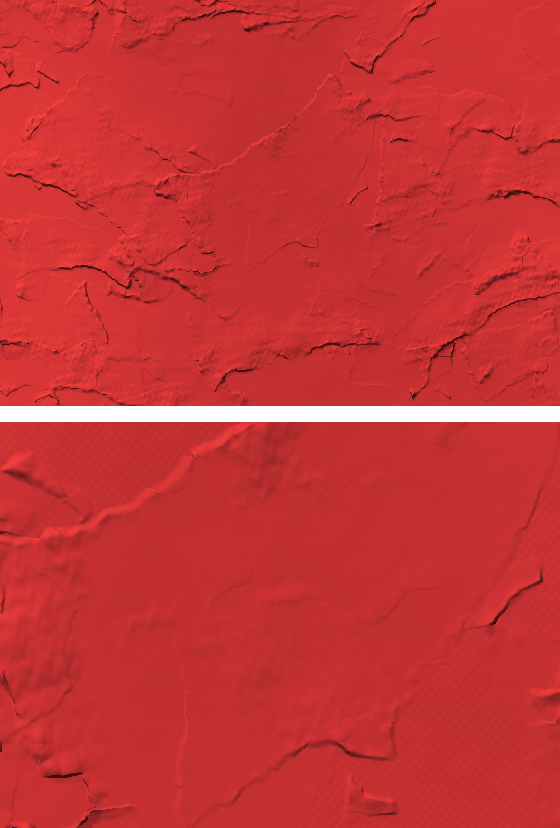
Top, the full canvas; bottom, a detail of the centre.
Write a Shadertoy shader that draws this texture.

```glsl
const vec3 SHADOW = vec3(0.24, 0.06, 0.06);
const vec3 PAINT = vec3(0.81, 0.198, 0.206);
const vec3 GLINT = vec3(0.97, 0.26, 0.23);
const vec2 LIGHT = vec2(-0.45, 0.75);

mat2 turn(float a) {
    float c = cos(a), s = sin(a);
    return mat2(c, -s, s, c);
}

float hash(vec2 p) {
    vec3 q = fract(p.xyx * 0.1031);
    q += dot(q, q.yzx + 33.33);
    return fract((q.x + q.y) * q.z);
}

vec2 hash2(vec2 p) {
    return vec2(hash(p), hash(p + 57.3));
}

// Layered sines, each octave bent by itself
vec2 wobble(vec2 p) {
    vec2 sum = vec2(0.0);
    float amp = 0.5;
    for (int i = 0; i < 6; i++) {
        p = turn(1.1) * p * 1.85 + 1.3;
        sum += amp * sin(p.yx + 1.6 * sin(p));
        amp *= 0.57;
    }
    return sum;
}

// Offset to the nearest scattered point
vec2 cellular(vec2 p) {
    vec2 cell = floor(p), nearest = vec2(2.0);
    for (int y = -1; y <= 1; y++)
    for (int x = -1; x <= 1; x++) {
        vec2 id = cell + vec2(x, y);
        vec2 to = id + hash2(id) - p;
        if (dot(to, to) < dot(nearest, nearest)) nearest = to;
    }
    return nearest;
}

// Knife stroke: x = thickness, y = coverage
vec2 stroke(vec2 p, vec2 size, float angle, float side, float lift, float crumbs, float soft) {
    vec2 q = turn(angle) * p;
    q.y += 0.22 * side * q.x * q.x / size.x;
    q.y *= 1.0 + 0.45 * q.x / size.x;
    vec2 e = abs(q) - size * 0.7;
    float d = length(max(e, 0.0)) + min(max(e.x, e.y), 0.0) - size.y * 0.3;
    float cover = smoothstep(soft, -soft, d);
    float ramp = smoothstep(size.y, -size.y, q.y * side);
    float bead = exp(-d * d / 0.00006) * crumbs * (0.25 + 0.75 * ramp);
    float bristle = 0.05 * sin(q.y * 190.0 + 2.0 * sin(q.x * 11.0));
    return vec2(lift * (ramp + 0.8 * bead + bristle * ramp), cover);
}

// Strokes fan out from the lower middle and lie flat along the bottom
float flow(vec2 c) {
    return mix(-0.75, 0.42, smoothstep(0.4, 0.75, c.x)) * smoothstep(0.08, 0.35, c.y);
}

// One scattered layer painted over the surface (height, coverage)
vec2 paintLayer(vec2 surface, vec2 p, float cellSize, float density, float lift, float crumbs, float seed) {
    vec2 home = floor(p / cellSize);
    for (int y = -1; y <= 1; y++)
    for (int x = -1; x <= 1; x++) {
        vec2 id = home + vec2(x, y);
        vec2 key = id + seed;
        vec2 center = (id + 0.2 + 0.6 * hash2(key)) * cellSize;
        float bare = 0.4 * smoothstep(1.0, 1.3, center.x) * smoothstep(0.2, 0.5, center.y);
        if (hash(key + 11.7) > density - bare) continue;
        vec2 shape = hash2(key + 23.1);
        vec2 size = cellSize * vec2(mix(0.42, 0.82, shape.x), mix(0.12, 0.3, shape.y));
        float angle = flow(center) + 1.5 * (hash(key + 5.9) - 0.5);
        float side = hash(key + 71.3) < 0.75 ? 1.0 : -1.0;
        float soft = mix(0.0025, 0.013, pow(hash(key + 33.9), 2.0));
        vec2 s = stroke(p - center, size, angle, side, lift * (0.5 + shape.x), crumbs, soft);
        surface.x = mix(surface.x, surface.x * 0.55 + s.x, s.y);
        surface.y = max(surface.y, s.y);
    }
    return surface;
}

float relief(vec2 p) {
    vec2 broad = wobble(p * 2.3);
    vec2 rough = wobble(p * 9.0 + 4.0);
    vec2 chips = cellular(p * 26.0 + 0.3 * rough);
    vec2 ragged = p + 0.032 * broad + 0.015 * rough + 0.006 * chips;
    float crumbs = smoothstep(0.7, 0.1, length(cellular(p * 55.0)));
    float load = 0.15 + 0.85 * smoothstep(-0.5, 0.7, rough.x + 0.5 * broad.x);
    vec2 surface = vec2(0.0035 * broad.y, 0.0);
    surface = paintLayer(surface, ragged, 0.44, 1.0, 0.0056 * load, crumbs, 3.0);
    surface = paintLayer(surface, ragged, 0.27, 0.72, 0.0052 * load, crumbs, 41.0);
    surface = paintLayer(surface, ragged, 0.15, 0.34, 0.0044 * load, crumbs, 87.0);
    surface = paintLayer(surface, ragged, 0.06, 0.1, 0.0042 * load, crumbs, 19.0);

    // Canvas weave shows where the paint is thin
    vec2 thread = sin(turn(0.12) * p * 760.0);
    return surface.x + 0.00008 * thread.x * thread.y * (1.0 - 0.75 * surface.y);
}

void mainImage(out vec4 fragColor, in vec2 fragCoord) {
    vec2 p = fragCoord / iResolution.y;
    vec2 eps = vec2(0.002, 0.0);
    float h = relief(p);
    vec2 slope = (vec2(relief(p + eps.xy), relief(p + eps.yx)) - h) / eps.x;

    // Raking light from the upper left, with a short cast shadow
    float tone = (1.0 - dot(slope, LIGHT)) * inversesqrt(1.0 + dot(slope, slope));
    float blocker = relief(p + LIGHT * 0.01) - h;
    tone -= 0.18 * smoothstep(0.0005, 0.006, blocker);

    // Broad falloff: bright left edge, duller middle, uneven patches
    vec2 fromMiddle = p - vec2(0.75, 0.4);
    tone += 0.08 * smoothstep(0.4, 0.0, p.x) - 0.06 * exp(-6.0 * dot(fromMiddle, fromMiddle));
    tone += 0.06 * wobble(p * 1.8 + 2.0).x - 0.01;
    tone += 0.025 * (hash(floor(p * 372.0)) - 0.5);

    vec3 color = mix(SHADOW, PAINT, clamp(tone, 0.0, 1.0));
    color = mix(color, GLINT, clamp((tone - 1.0) / 0.35, 0.0, 1.0));
    fragColor = vec4(color, 1.0);
}
```
